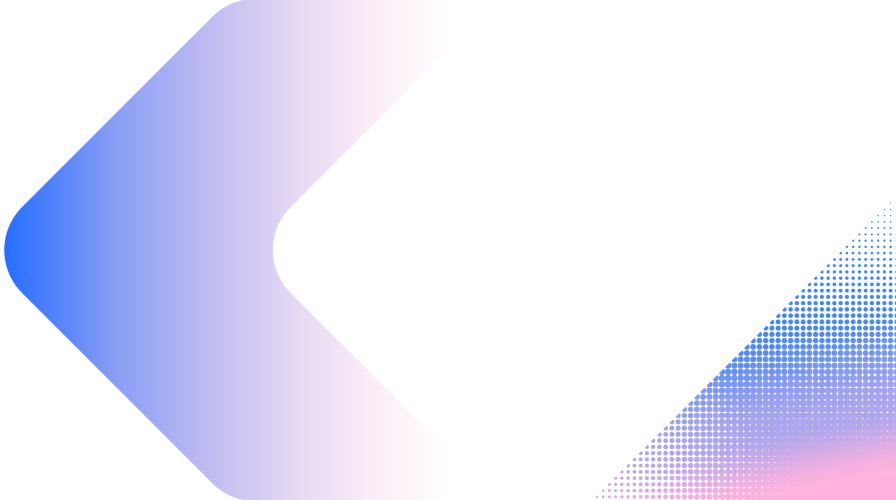
Write a Shadertoy shader that draws this background.

```glsl
// A rounded chevron fading from blue to white, and a halftone corner at lower right.
// The chevron is one rounded wedge minus a shifted copy of itself; the halftone is
// a square grid of dots that grow until they merge. Lengths are in canvas heights.

// Chevron
const float CORNER_RADIUS = 0.1215;
const float TIP_X = 0.130;         // centre of the rounded tip
const float NOTCH_SHIFT = 0.5374;  // offset of the cut-out wedge
const float ARM_HEIGHT = 0.381;    // from the axis to the outer corner centre
const vec3 BLUE = vec3(0.14, 0.43, 1.00);
const vec3 PERIWINKLE = vec3(0.54, 0.62, 0.96);
const vec3 LILAC = vec3(0.79, 0.76, 0.945);
const vec3 MAUVE = vec3(0.91, 0.86, 0.955);
const vec3 BLUSH = vec3(0.985, 0.93, 0.97);
const vec3 WHITE = vec3(1.0);

// Halftone
const float CELL = 0.0125;
const float DIAGONAL_X = 1.1846;              // where the slanted edge meets the bottom
const vec2 GROWTH_START = vec2(1.043, 0.652); // left and top lines of zero dot size
const float GROWTH_RATE = 1.3;
const float COLOUR_TILT = 0.2;
const vec3 DOT_BLUE = vec3(0.25, 0.52, 0.98);
const vec3 DOT_LAVENDER = vec3(0.67, 0.65, 0.93);
const vec3 DOT_PINK = vec3(1.00, 0.70, 0.865);

// Antialiased fill of a signed distance
float fill(float dist, float pixel) {
    return 1.0 - smoothstep(-0.7 * pixel, 0.7 * pixel, dist);
}

// Wedge opening to the right at 45 degrees, with rounded tip and corners
float wedgeDistance(vec2 p, float tipX) {
    vec2 q = vec2(p.x - tipX, abs(p.y - 0.5));
    float along = clamp(0.5 * (q.x + q.y), 0.0, ARM_HEIGHT);
    vec2 away = q - along;
    return length(vec2(min(away.x, 0.0), max(away.y, 0.0))) - CORNER_RADIUS;
}

// Horizontal blend of the chevron
vec3 chevronColour(float x) {
    vec3 c = mix(BLUE, PERIWINKLE, clamp((x - 0.008) / 0.226, 0.0, 1.0));
    c = mix(c, LILAC, clamp((x - 0.234) / 0.222, 0.0, 1.0));
    c = mix(c, MAUVE, clamp((x - 0.456) / 0.151, 0.0, 1.0));
    c = mix(c, BLUSH, clamp((x - 0.607) / 0.141, 0.0, 1.0));
    return mix(c, WHITE, clamp((x - 0.748) / 0.152, 0.0, 1.0));
}

// Coverage of the dot grid, clipped by the slanted edge
float halftone(vec2 p, float pixel) {
    vec2 local = (fract(p / CELL) - 0.5) * CELL;
    vec2 centre = p - local;
    float growth = min(centre.x - GROWTH_START.x, GROWTH_START.y - centre.y);
    float radius = GROWTH_RATE * max(growth, 0.0) * CELL;
    float dots = fill(length(local) - radius, pixel);
    float edge = (DIAGONAL_X + p.y - p.x) * 0.7071;
    return dots * fill(edge, pixel);
}

// Blue to lavender to pink, running down with a slight tilt
vec3 halftoneColour(vec2 p) {
    float level = p.y - COLOUR_TILT * (p.x - 1.636);
    vec3 c = mix(DOT_BLUE, DOT_LAVENDER, smoothstep(0.38, 0.16, level));
    return mix(c, DOT_PINK, smoothstep(0.165, 0.02, level));
}

void mainImage(out vec4 fragColor, in vec2 fragCoord) {
    float pixel = 1.0 / iResolution.y;
    vec2 p = fragCoord * pixel;

    float outer = fill(wedgeDistance(p, TIP_X), pixel);
    float notch = fill(wedgeDistance(p, TIP_X + NOTCH_SHIFT), pixel);
    vec3 colour = mix(WHITE, chevronColour(p.x), outer * (1.0 - notch));

    colour = mix(colour, halftoneColour(p), halftone(p, pixel));
    fragColor = vec4(colour, 1.0);
}
```
